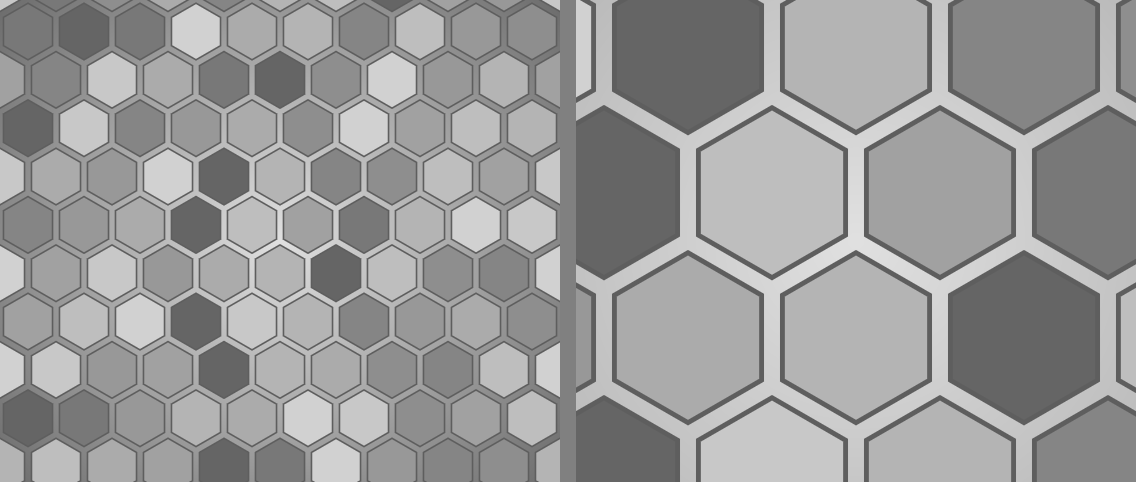
Left, the full canvas; right, a detail of the centre.
A Shadertoy shader for this pattern:

```glsl
// Grey honeycomb of outlined, pointy-top hexagons over a radial glow.
// Two interleaved rectangular lattices give the nearest cell; each row
// deals its shades out as a hashed permutation, so every row holds one dark cell.

#define COLUMNS 10           // cells across the canvas
#define ROW_PITCH 0.8633     // row spacing, in cell widths
#define APOTHEM 0.4525       // centre to outer side of the outline
#define OUTLINE 0.029        // outline width
#define OUTLINE_GREY 0.37
#define DARK_GREY 0.395      // the one dark cell of each row
#define LOW_GREY 0.52        // range of the other cells
#define HIGH_GREY 0.82
#define GLOW_CENTRE 0.88     // grout grey at the middle
#define GLOW_CORNER 0.42     // grout grey at the corners
#define SEED 7u

float hash(ivec2 cell) {
    uvec2 u = uvec2(cell + 512);
    uint h = u.x * 1597334677u ^ u.y * 3812015801u ^ SEED * 2798796415u;
    h = (h ^ (h >> 16)) * 2146121005u;
    h = (h ^ (h >> 15)) * 2221713035u;
    h ^= h >> 16;
    return float(h >> 8) / 16777216.0;
}

float hexagonDistance(vec2 p, float apothem) {
    p = abs(p);
    return max(p.x, dot(p, vec2(0.5, 0.8660254))) - apothem;
}

// Rank of the cell's hash within its row picks the shade.
float cellGrey(ivec2 cell) {
    float own = hash(cell);
    int rank = 0;
    for (int column = 0; column < COLUMNS; column++)
        rank += int(hash(ivec2(column, cell.y)) < own);
    if (rank == 0) return DARK_GREY;
    float grey = mix(LOW_GREY, HIGH_GREY, float(rank - 1) / float(COLUMNS - 2));
    // A few cells fall between the dark one and the range.
    bool stray = hash(cell + ivec2(101, 57)) < 0.04;
    return stray ? mix(DARK_GREY, LOW_GREY, 0.6) : grey;
}

void mainImage(out vec4 fragColor, in vec2 fragCoord) {
    // One unit is one cell width; the canvas centre is a corner of three cells.
    float pixel = float(COLUMNS) / iResolution.x;
    vec2 p = (fragCoord - 0.5 * iResolution.xy) * pixel;
    vec2 q = p + vec2(0.0, ROW_PITCH * 2.0 / 3.0);

    // Nearest centre from the even and the odd rows
    vec2 halfStep = vec2(0.5, ROW_PITCH);
    vec2 period = 2.0 * halfStep;
    vec2 evenCentre = floor(q / period + 0.5) * period;
    vec2 oddCentre = floor(q / period) * period + halfStep;
    vec2 toEven = q - evenCentre;
    vec2 toOdd = q - oddCentre;
    bool isEven = dot(toEven, toEven) < dot(toOdd, toOdd);
    vec2 centre = isEven ? evenCentre : oddCentre;

    // Columns wrap, so cells cut by the sides agree
    vec2 index = floor(centre / halfStep + 0.5);
    float column = mod(floor(index.x * 0.5), float(COLUMNS));
    ivec2 cell = ivec2(int(column + 0.5), int(index.y));

    // Grout glow, then outline, then fill
    float cornerRadius = 0.5 * length(iResolution.xy) * pixel;
    float grey = mix(GLOW_CENTRE, GLOW_CORNER, length(p) / cornerRadius);
    float d = hexagonDistance(q - centre, APOTHEM);
    float outer = clamp(0.5 - d / pixel, 0.0, 1.0);
    float inner = clamp(0.5 - (d + OUTLINE) / pixel, 0.0, 1.0);
    grey = mix(grey, OUTLINE_GREY, outer);
    grey = mix(grey, cellGrey(cell), inner);

    fragColor = vec4(vec3(grey), 1.0);
}
```
